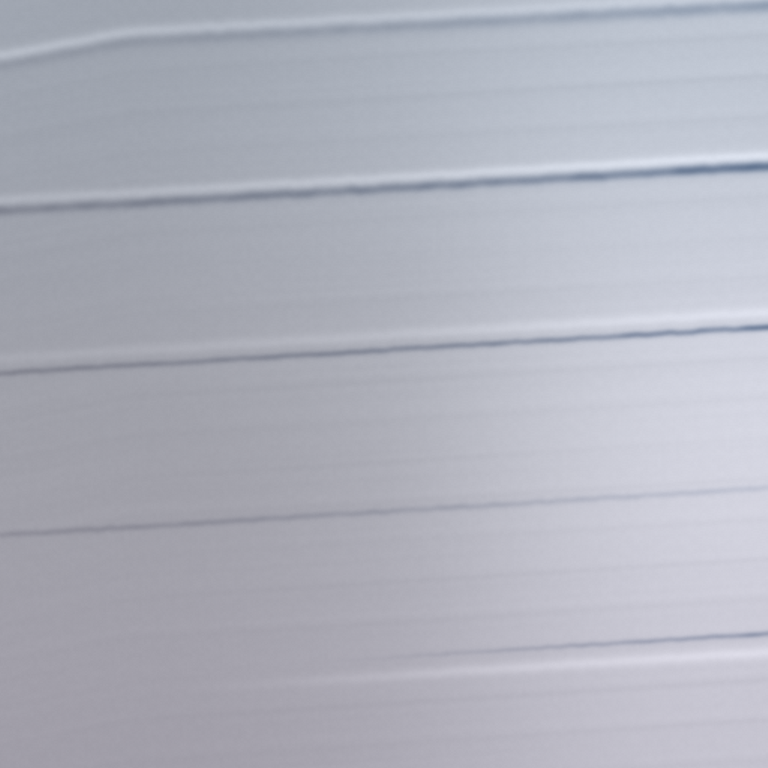
Write a WebGL 2 fragment shader that draws this texture.

```glsl
#version 300 es
precision highp float;
// Brushed silver panels: five slanted seams, faint ribs and a glow from the right.
uniform vec2 u_resolution;
out vec4 outColor;

const int SEAMS = 5;
const vec2 TOP_SEAM = vec2(0.936, 0.993);    // height at left and right edge
const vec2 SEAM_PITCH = vec2(0.211, 0.2095); // spacing at left and right edge
const float LAST_SHIFT = 0.020;
const float BEND_X = 0.17;
const float BEND_SLOPE = 0.13;
const float RIBS_PER_PANEL = 4.0;
const float RIB_DEPTH = 0.024;
const float GRAIN = 0.008;

const vec3 SHADE = vec3(0.632, 0.634, 0.668);
const vec3 SILVER = vec3(0.735, 0.742, 0.780);
const vec3 GLOW = vec3(0.845, 0.850, 0.895);
const vec3 COOL_TINT = vec3(-0.012, 0.010, 0.018);
const vec3 WARM_TINT = vec3(0.006, -0.006, 0.000);
const vec3 GROOVE_LEFT = vec3(1.0, 1.0, 0.92);
const vec3 GROOVE_RIGHT = vec3(1.15, 1.0, 0.82);

// Per seam: groove depth at left, at right, groove half width, gleam strength
const vec4 SEAM_STYLE[SEAMS] = vec4[SEAMS](
    vec4(0.050, 0.140, 0.0090, 0.085),
    vec4(0.110, 0.300, 0.0068, 0.105),
    vec4(0.090, 0.270, 0.0046, 0.060),
    vec4(0.065, 0.060, 0.0046, 0.000),
    vec4(0.000, 0.170, 0.0040, 0.075));
// Per seam: gleam height above the groove
const float GLEAM_OFFSET[SEAMS] = float[SEAMS](0.013, 0.014, 0.019, 0.0, -0.024);

float hash(vec2 p) {
    return fract(sin(dot(p, vec2(127.1, 311.7))) * 43758.5453);
}

float noise(vec2 p) {
    vec2 i = floor(p), f = fract(p);
    f = f * f * (3.0 - 2.0 * f);
    return mix(mix(hash(i), hash(i + vec2(1, 0)), f.x),
               mix(hash(i + vec2(0, 1)), hash(i + vec2(1, 1)), f.x), f.y);
}

float ridge(float d, float width) {
    return exp(-d * d / (width * width));
}

float seamHeight(float x, int i) {
    float y = mix(TOP_SEAM.x, TOP_SEAM.y, x) - float(i) * mix(SEAM_PITCH.x, SEAM_PITCH.y, x);
    if (i == 0) y -= BEND_SLOPE * max(BEND_X - x, 0.0);
    if (i == SEAMS - 1) y += LAST_SHIFT;
    return y;
}

// Broad lighting: dull at left, brightest at the middle of the right edge
vec3 panelLight(vec2 uv) {
    vec3 color = mix(SHADE, SILVER, smoothstep(0.15, 0.92, uv.x + 0.10 * (uv.y - 0.5)));
    float spread = ridge(uv.y - 0.44, 0.36);
    color = mix(color, GLOW, smoothstep(0.48, 1.02, uv.x) * (0.12 + 0.78 * spread));
    color += COOL_TINT * smoothstep(0.35, 1.0, uv.y);
    color += WARM_TINT * smoothstep(0.5, 0.0, uv.y);
    return color + 0.018 * (noise(uv * vec2(3.0, 5.0)) - 0.5);
}

// Shallow sawtooth steps running parallel to the seams
float ribShade(vec2 uv) {
    float row = (seamHeight(uv.x, 0) - uv.y) / mix(SEAM_PITCH.x, SEAM_PITCH.y, uv.x);
    float v = row * RIBS_PER_PANEL + 0.35;
    float id = floor(v), t = fract(v);
    float strength = mix(0.35, 1.0, hash(vec2(id, 4.0))) * mix(0.25, 1.0, uv.x);
    float step1 = (t - 0.5) * smoothstep(0.0, 0.10, t) * smoothstep(1.0, 0.90, t);
    float line = ridge(t - 0.12, 0.08);
    float streak = noise(vec2(uv.x * 2.0, row * 30.0)) - 0.5;
    return RIB_DEPTH * (strength * (0.7 * step1 - 0.5 * line) + 0.3 * streak);
}

void main() {
    vec2 uv = gl_FragCoord.xy / u_resolution;
    vec3 color = panelLight(uv) + ribShade(uv);

    // Grooves with a gleaming lip beside each
    for (int i = 0; i < SEAMS; i++) {
        vec4 style = SEAM_STYLE[i];
        float wobble = 0.0015 * (noise(vec2(uv.x * 70.0, float(i) * 9.0)) - 0.5);
        float d = uv.y - seamHeight(uv.x, i) + wobble;
        float depth = mix(style.x, style.y, uv.x * uv.x);
        if (i == SEAMS - 1) depth *= smoothstep(0.35, 0.75, uv.x);
        float wear = 0.85 + 0.3 * noise(vec2(uv.x * 45.0, float(i) * 5.0));
        vec3 tint = mix(GROOVE_LEFT, GROOVE_RIGHT, uv.x);
        color -= tint * depth * wear * ridge(d, style.z);

        float fade = mix(0.55, 1.0, uv.x);
        if (i == SEAMS - 1) fade *= smoothstep(0.15, 0.65, uv.x);
        if (i == 0) fade = mix(1.1, 0.6, uv.x);
        color += style.w * fade * ridge(d - GLEAM_OFFSET[i], 0.0075);
    }

    // Fine and soft grain
    float grain = hash(floor(uv * 512.0)) + noise(uv * 170.0) - 1.0;
    color += GRAIN * grain;
    outColor = vec4(clamp(color, 0.0, 1.0), 1.0);
}
```
